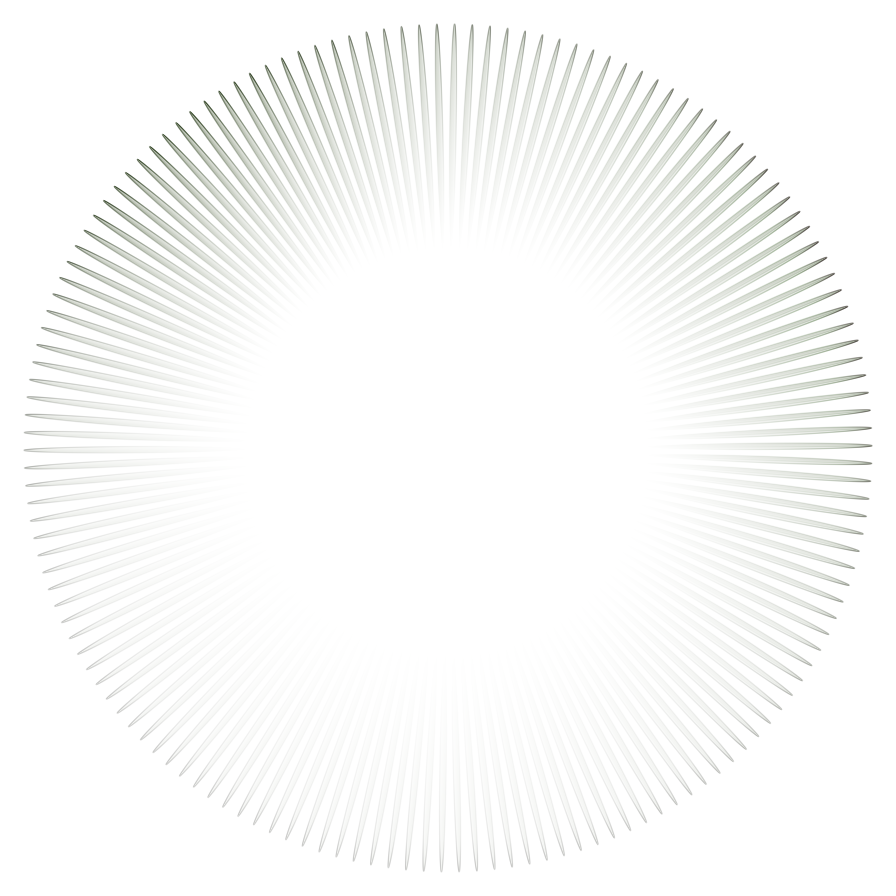
This background is drawn by a Shadertoy shader. Its source:

```glsl
const float TAU = 6.2831853;
const float COUNT = 150.0;         // spikes around the ring
const float PHASE = 0.0055;        // angle of the first spike
const float INNER_RADIUS = 0.218;
const float OUTER_RADIUS = 0.4735;
const float HALF_WIDTH = 0.0047;   // widest half breadth of a spike
const float LINE_WIDTH = 0.0007;
const float BASE_TONE = 0.12;      // strength away from both lit sides
const float LEFT_ANGLE = 2.27;
const float LEFT_FOCUS = 4.5;
const float RIGHT_ANGLE = 0.48;
const float RIGHT_FOCUS = 3.0;
const float VARIATION = 0.16;

const vec3 PAPER = vec3(1.0);
const vec3 FILL = vec3(0.61, 0.65, 0.57);
const vec3 GREY_EDGE = vec3(0.40, 0.40, 0.39);
const vec3 LEFT_EDGE = vec3(0.22, 0.29, 0.17);
const vec3 RIGHT_EDGE = vec3(0.31, 0.45, 0.25);
const vec3 DARK_TIP = vec3(0.20, 0.16, 0.15);

float hash(float n) {
    n = fract(n * 0.1031);
    n *= n + 33.33;
    return fract(n * (n + n));
}

// Smooth angular bump with a peak of one
float lobe(float angle, float center, float focus) {
    return exp(focus * (cos(angle - center) - 1.0));
}

// Lens outline: slow inner taper, sharper outer tip, peak near one
float spikeProfile(float t) {
    return 1.75 * pow(t, 0.65) * pow(1.0 - t, 0.55);
}

void mainImage(out vec4 fragColor, in vec2 fragCoord) {
    float size = min(iResolution.x, iResolution.y);
    float pixel = 1.0 / size;
    vec2 p = (fragCoord - 0.5 * iResolution.xy) / size;
    float radius = length(p);
    float angle = atan(p.y, p.x + (radius < pixel ? pixel : 0.0));

    // Polar repeat
    float spacing = TAU / COUNT;
    float index = round((angle - PHASE) / spacing);
    float spikeAngle = index * spacing + PHASE;
    float across = (angle - spikeAngle) * radius;
    float along = (radius - INNER_RADIUS) / (OUTER_RADIUS - INNER_RADIUS);
    float t = clamp(along, 0.001, 0.999);

    // Spike body and its rim
    float halfWidth = HALF_WIDTH * spikeProfile(t);
    float edgeDistance = abs(across) - halfWidth;
    float ends = smoothstep(-0.01, 0.01, along)
               * (1.0 - smoothstep(OUTER_RADIUS - pixel, OUTER_RADIUS + pixel, radius));
    float body = ends * (1.0 - smoothstep(-0.6 * pixel, 0.6 * pixel, edgeDistance));
    float rim = ends * (1.0 - smoothstep(0.0, LINE_WIDTH + 0.6 * pixel, abs(edgeDistance)));

    // Light around the ring
    float left = lobe(spikeAngle, LEFT_ANGLE, LEFT_FOCUS);
    float right = lobe(spikeAngle, RIGHT_ANGLE, RIGHT_FOCUS);
    float vary = 1.0 + VARIATION * (hash(mod(index, COUNT) + 1.0) - 0.5);
    float tone = clamp((BASE_TONE + 0.85 * left + 0.55 * right) * vary, 0.0, 1.0);

    // Soft shading across each spike
    float side = clamp(across / max(halfWidth, 0.3 * pixel), -1.0, 1.0);
    float shade = mix(0.55, 1.0, smoothstep(-0.7, 0.8, side));
    float fade = pow(t, 1.15);
    vec3 color = mix(PAPER, FILL, body * shade * fade * tone);

    // Fine inner vein on the right side
    float vein = 1.0 - smoothstep(0.0, LINE_WIDTH + 0.5 * pixel, abs(across + 0.2 * halfWidth));
    color = mix(color, RIGHT_EDGE, 0.28 * vein * body * right * t * t);

    // Coloured rim, darkest at the tips
    vec3 edgeColor = mix(GREY_EDGE, LEFT_EDGE, left);
    edgeColor = mix(edgeColor, RIGHT_EDGE, right);
    float tip = smoothstep(0.84, 1.0, t);
    edgeColor = mix(edgeColor, DARK_TIP, tip * right);
    float sideWeight = mix(1.0, 0.65, smoothstep(-0.5, 0.5, side));
    float rimStrength = (0.08 + 0.85 * tone) * pow(t, 2.2) * sideWeight;
    color = mix(color, edgeColor, rim * clamp(rimStrength + 0.15 * tip, 0.0, 1.0));

    fragColor = vec4(color, 1.0);
}
```
